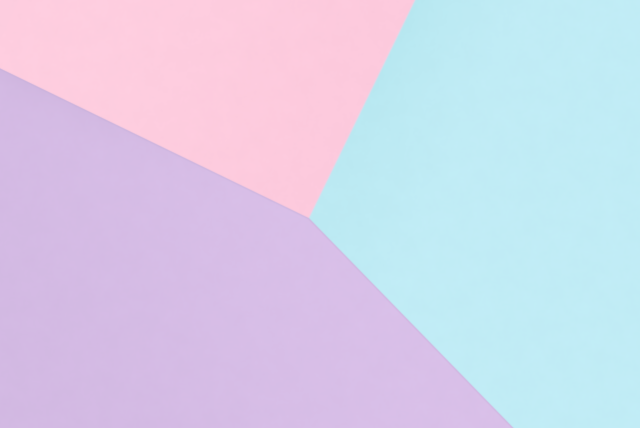
Reproduce this background procedurally as a WebGL 1 fragment shader.

```glsl
precision highp float;
// Three overlapping sheets of pastel paper, pink, blue and lilac, meeting at one point.

uniform vec2 u_resolution;

// Signed distance to the line through a and b, positive on its left side.
float leftOf(vec2 p, vec2 a, vec2 b) {
  vec2 d = normalize(b - a);
  return d.x * (p.y - a.y) - d.y * (p.x - a.x);
}

// Soft paper fibre from layered, warped sines, about -1 to 1.
float paperGrain(vec2 p) {
  float sum = 0.0;
  float weight = 0.5;
  for (int i = 0; i < 4; i++) {
    p = mat2(0.8, 0.6, -0.6, 0.8) * p * 1.9 + 1.7;
    sum += weight * sin(p.x + 1.3 * sin(p.y * 0.8)) * sin(p.y + 1.1 * sin(p.x * 0.7));
    weight *= 0.75;
  }
  return sum;
}

void main() {
  vec2 uv = gl_FragCoord.xy / u_resolution;
  vec2 p = uv * vec2(1.5, 1.0);
  float soft = max(0.0012, 0.75 / u_resolution.y);

  // Fold lines running out from the shared corner.
  vec2 corner = vec2(0.724, 0.490);
  float pinkSide = leftOf(p, corner, vec2(0.973, 1.0));
  float belowPink = leftOf(p, corner, vec2(0.0, 0.840));
  float leftOfBlue = -leftOf(p, corner, vec2(1.203, 0.0));
  leftOfBlue = leftOf(p, vec2(1.203, 0.0), corner);
  float lilacSide = min(belowPink, leftOfBlue);

  // Blue sheet, a little deeper along its upper left edge.
  vec3 blue = mix(vec3(0.735, 0.915, 0.950), vec3(0.755, 0.925, 0.962), smoothstep(0.0, 0.3, -pinkSide));
  blue -= vec3(0.020, 0.008, 0.008) * exp(pinkSide * 18.0) * smoothstep(0.5, 0.9, uv.y);

  // Pink sheet, slightly paler towards the upper left.
  vec3 pink = mix(vec3(0.990, 0.790, 0.865), vec3(0.995, 0.805, 0.875), smoothstep(0.0, 0.6, pinkSide));

  // Lilac sheet, fading darker to the lower left and along its upper edge.
  vec3 lilac = mix(vec3(0.825, 0.725, 0.888), vec3(0.850, 0.750, 0.910), smoothstep(0.0, 0.75, uv.x + 0.35 * uv.y));
  lilac -= 0.022 * exp(-belowPink * 30.0) * (1.0 - smoothstep(0.0, 0.5, uv.x));

  // Stack the sheets, with thin pale and shaded rims at the cuts.
  vec3 color = mix(blue, pink, smoothstep(-soft, soft, pinkSide));
  color = mix(color, vec3(0.860, 0.860, 0.925), 0.5 * exp(-pow(pinkSide / 0.0025, 2.0)));
  color = mix(color, lilac, smoothstep(-soft, soft, lilacSide));
  color = mix(color, vec3(0.780, 0.690, 0.850), 0.4 * exp(-pow((lilacSide - 0.001) / 0.0025, 2.0)));

  color += 0.004 * paperGrain(p * 22.0);
  gl_FragColor = vec4(color, 1.0);
}
```
